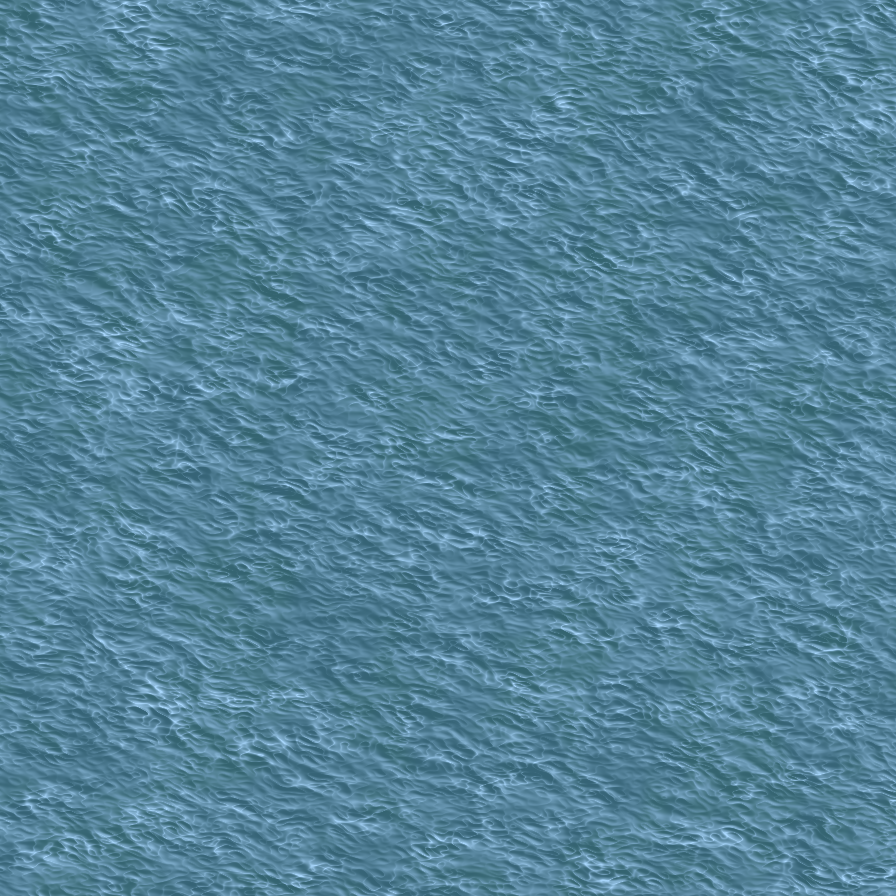
A WebGL 2 fragment shader for this texture:

```glsl
#version 300 es
precision highp float;
// Open sea seen from above: small wind waves riding on a broad, faint swell.
// Each wave layer is stretched, ridged gradient noise, lit on its far flank
// and along its crest; the summed light picks a colour from deep to pale blue.

uniform vec2 u_resolution;
out vec4 fragColor;

const vec3 DEEP_WATER = vec3(0.16, 0.34, 0.405);
const vec3 PALE_CREST = vec3(0.66, 0.84, 0.99);
const vec3 TEAL_SHIFT = vec3(-0.006, 0.002, -0.026);
const float TROUGH_TONE = 0.09;

// Two pseudo-random values in -1..1 for a lattice cell
vec2 hash22(vec2 cell) {
    vec3 h = fract(cell.xyx * vec3(0.1031, 0.1030, 0.0973));
    h += dot(h, h.yzx + 33.33);
    return fract((h.xx + h.yz) * h.zy) * 2.0 - 1.0;
}

float cornerValue(vec2 cell, vec2 local, vec2 corner) {
    return dot(hash22(cell + corner), local - corner);
}

// Gradient noise, centred on zero
float gradientNoise(vec2 p) {
    vec2 cell = floor(p);
    vec2 f = p - cell;
    vec2 w = f * f * f * (f * (f * 6.0 - 15.0) + 10.0);
    float low = mix(cornerValue(cell, f, vec2(0, 0)),
                    cornerValue(cell, f, vec2(1, 0)), w.x);
    float high = mix(cornerValue(cell, f, vec2(0, 1)),
                     cornerValue(cell, f, vec2(1, 1)), w.x);
    return 1.25 * mix(low, high, w.y);
}

// Coordinates along and across waves whose crests run at the given angle
vec2 waveSpace(vec2 p, float angle, float frequency, float stretch) {
    float c = cos(angle);
    float s = sin(angle);
    return vec2(dot(p, vec2(c, s)) / stretch, dot(p, vec2(-s, c))) * frequency;
}

// Height with a narrow, slightly rounded crest
float ridge(vec2 q) {
    float n = gradientNoise(q);
    return 1.0 - 2.2 * sqrt(n * n + 0.0006);
}

// Light on one wave layer: flank shading plus a glint on the crest
float waveLight(vec2 q, float glint) {
    vec2 flank = vec2(0.04, 0.18);
    float slope = ridge(q - flank) - ridge(q + flank);
    float crest = pow(max(ridge(q + vec2(0.0, -0.06)), 0.0), 8.0);
    return (0.5 + 0.2 * glint) * slope + 0.85 * glint * (crest - 0.15);
}

// Fades a layer out when its cells come close to the size of a pixel
float detailFade(float frequency, float resolution) {
    return 1.0 - smoothstep(0.45, 1.0, frequency / resolution);
}

void main() {
    float resolution = min(u_resolution.x, u_resolution.y);
    vec2 p = gl_FragCoord.xy / resolution + 3.7;

    // Bend the crests so that no layer runs perfectly straight
    vec2 bend = vec2(gradientNoise(p * 15.0), gradientNoise(p * 17.0 + 41.3));
    vec2 bent = p + 0.006 * bend;

    // Broad swell and gusts that roughen some areas more than others
    float swell = 0.8 * gradientNoise(waveSpace(p, 0.22, 10.0, 2.4) + 7.1)
                + 0.9 * gradientNoise(waveSpace(bent, 0.14, 25.0, 2.5) + 19.6)
                + 0.35 * gradientNoise(p * 4.0 + 63.2);
    float gust = gradientNoise(waveSpace(bent, 0.1, 34.0, 2.0) + 88.4);
    float glint = clamp(1.0 + 2.0 * gust + 0.6 * swell, 0.2, 2.2);

    // Wind waves from coarse to fine
    float light = 0.0;
    float frequency = 39.0;
    float strength = 0.42;
    for (int i = 0; i < 3; i++) {
        float layer = float(i);
        float angle = -0.34 + 0.08 * layer * (layer - 1.0);
        vec2 q = waveSpace(bent, angle, frequency, 2.6 - 0.15 * layer);
        light += strength * detailFade(frequency, resolution)
               * waveLight(q + 31.7 * layer, glint);
        frequency *= 1.95;
        strength *= 1.08;
    }

    // Combine, with a soft floor for the darkest troughs
    float tone = 0.32 + 0.6 * light + 0.12 * swell - TROUGH_TONE;
    tone = TROUGH_TONE + 0.5 * (tone + sqrt(tone * tone + 0.012));

    // Greener water shows in patches, mostly away from the crests
    float patches = gradientNoise(p * 7.0 + 12.9) + 0.8 * gradientNoise(p * 24.0 + 5.2);
    float teal = smoothstep(-0.2, 0.4, patches) * (1.0 - smoothstep(0.25, 0.5, tone));

    vec3 colour = mix(DEEP_WATER, PALE_CREST, min(tone, 1.0));
    fragColor = vec4(colour + TEAL_SHIFT * teal, 1.0);
}
```
